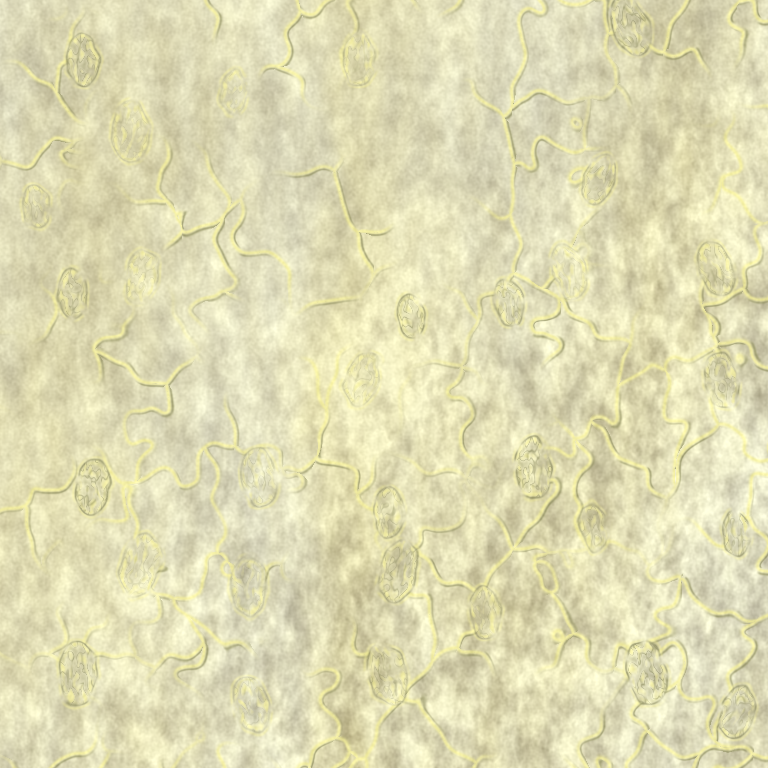
Reproduce this texture procedurally as a WebGL 1 fragment shader.

```glsl
precision highp float;
// Leaf epidermis under a microscope: mottled tissue, wavy cell walls and stomata.
uniform vec2 u_resolution;

// Colours
const vec3 SHADE = vec3(0.785, 0.765, 0.635);
const vec3 LIGHT = vec3(0.950, 0.940, 0.790);
const vec3 OCHRE_TINT = vec3(-0.01, -0.03, -0.12);
const vec3 WALL_LIGHT = vec3(0.97, 0.95, 0.62);
const vec3 WALL_DARK = vec3(0.56, 0.56, 0.38);
// Sizes, in canvas heights
const vec2 CELL_COUNT = vec2(10.5, 8.0);
const float WAVE_FREQ = 21.0;
const float WAVE_SIZE = 0.062;
const float WALL_WIDTH = 0.0027;
const float STOMA_COUNT = 7.0;
const float STOMA_SHARE = 0.62;
const vec2 STOMA_RADII = vec2(0.024, 0.041);
// Contrast
const float MOTTLE = 2.5;
const float FIBRE = 0.085;
const float GRAIN = 0.06;

vec2 hash2(vec2 c) {
  vec3 q = fract(c.xyx * vec3(0.1031, 0.1030, 0.0973));
  q += dot(q, q.yzx + 33.33);
  return fract((q.xx + q.yz) * q.zy);
}

float gradientAt(vec2 corner, vec2 offset) {
  return dot(hash2(corner) * 2.0 - 1.0, offset);
}

float noise(vec2 p) {
  vec2 i = floor(p), f = p - i;
  vec2 u = f * f * f * (f * (f * 6.0 - 15.0) + 10.0);
  vec2 e = vec2(1.0, 0.0);
  return mix(mix(gradientAt(i, f), gradientAt(i + e, f - e), u.x),
             mix(gradientAt(i + e.yx, f - e.yx), gradientAt(i + 1.0, f - 1.0), u.x), u.y);
}

float fbm(vec2 p) {
  float sum = 0.0, amp = 0.5;
  for (int i = 0; i < 4; i++) {
    sum += amp * noise(p);
    p = mat2(1.6, 1.2, -1.2, 1.6) * p + 7.3;
    amp *= 0.6;
  }
  return sum;
}

// Soft line of half width w, never thinner than a pixel
float line(float d, float w) {
  w = max(w, 0.7 / u_resolution.y);
  return exp(-d * d / (w * w));
}

float ellipseDistance(vec2 p, vec2 r) {
  float k = length(p / r);
  return k * (k - 1.0) / max(length(p / (r * r)), 0.001);
}

// Distance to the borders of a warped Voronoi pattern, in cell units
float wallField(vec2 p) {
  p += WAVE_SIZE * vec2(noise(p * WAVE_FREQ), noise(p * WAVE_FREQ + 41.7));
  p *= CELL_COUNT;
  vec2 cell = floor(p), f = p - cell, nearest = vec2(8.0);
  for (int j = -1; j <= 1; j++) for (int i = -1; i <= 1; i++) {
    vec2 o = vec2(float(i), float(j));
    vec2 r = o + hash2(cell + o + 90.0) - f;
    if (dot(r, r) < dot(nearest, nearest)) nearest = r;
  }
  float d = 8.0;
  for (int j = -2; j <= 2; j++) for (int i = -2; i <= 2; i++) {
    vec2 o = vec2(float(i), float(j));
    vec2 r = o + hash2(cell + o + 90.0) - f, gap = r - nearest;
    if (dot(gap, gap) > 0.0001) d = min(d, dot(0.5 * (r + nearest), normalize(gap)));
  }
  return d;
}

// x: bright rims, y: dark outlines, z: covered area
vec3 stomata(vec2 p) {
  vec3 marks = vec3(0.0);
  vec2 cell = floor(p * STOMA_COUNT);
  for (int j = -1; j <= 1; j++) for (int i = -1; i <= 1; i++) {
    vec2 id = cell + vec2(float(i), float(j));
    vec2 place = hash2(id + 17.0), kind = hash2(id + 53.0);
    if (kind.x > STOMA_SHARE) continue;
    vec2 q = p - (id + 0.1 + 0.8 * place) / STOMA_COUNT;
    float tilt = (kind.y - 0.5) * 0.7;
    q = mat2(cos(tilt), -sin(tilt), sin(tilt), cos(tilt)) * q;
    q += 0.006 * noise(p * 45.0);
    vec2 radii = STOMA_RADII * mix(0.7, 1.05, place.y);
    float rim = ellipseDistance(q, radii);
    float slit = ellipseDistance(q, radii * vec2(0.32, 0.62));
    float inside = 1.0 - smoothstep(-0.003, 0.002, rim);
    float focus = mix(0.2, 1.0, place.x);
    float folds = noise(q * vec2(150.0, 80.0) + id * 9.0);
    float broken = smoothstep(-0.35, 0.15, noise(p * 60.0));
    marks.x += (line(rim + 0.004, 0.0025) + line(rim - 0.003, 0.002)) * 0.65 * broken;
    marks.x += inside * max(folds, 0.0) * 2.0;
    marks.y += focus * (line(rim, 0.0014) * broken + 0.6 * line(slit, 0.0016) * smoothstep(-0.2, 0.2, folds));
    marks.y += focus * inside * (0.7 * line(folds, 0.06) * broken + max(-folds, 0.0));
    marks.z = max(marks.z, inside);
  }
  return marks;
}

void main() {
  vec2 p = gl_FragCoord.xy / u_resolution.y;

  // Blurred tissue: broad clouds and smaller blotches, busier at the lower right
  float busy = smoothstep(-0.5, 0.6, p.x - p.y);
  float tone = 0.59 + MOTTLE * 0.55 * fbm(p * vec2(5.0, 3.0) + 3.0);
  tone += MOTTLE * mix(0.6, 1.1, busy) * fbm(p * vec2(30.0, 20.0));
  vec3 color = mix(SHADE, LIGHT, clamp(tone, -0.25, 1.15));

  // Ochre veins running upwards, and cooler tissue between them
  float vein = line(p.x - 0.47 + 0.12 * noise(p * 3.0), 0.06) * 0.45;
  vein += 0.9 * noise(p * vec2(4.0, 1.5) + 11.0) + 0.3 * noise(p * vec2(35.0, 12.0));
  color += OCHRE_TINT * clamp(vein, -0.35, 0.8);

  // Wavy walls, lit on one side and shaded on the other
  vec2 e = vec2(0.0006, 0.0);
  float field = wallField(p);
  vec2 slope = vec2(wallField(p + e), wallField(p + e.yx)) - field;
  float steep = max(length(slope) / e.x, 4.0);
  float d = field / steep;
  float side = smoothstep(-0.2, 0.5, dot(slope / (steep * e.x), vec2(0.8, -0.6)));
  float shown = smoothstep(-0.14, 0.14, noise(p * 6.5 + 5.0) + 0.18 * (p.x - p.y) + 0.03);
  float crisp = smoothstep(-0.3, 0.2, noise(p * 9.0 + 23.0));
  vec3 stoma = stomata(p);
  shown *= 1.0 - stoma.z;
  color = mix(color, WALL_LIGHT, 0.8 * shown * line(d, WALL_WIDTH));
  color = mix(color, WALL_DARK, 0.65 * shown * crisp * side * line(d - 0.0038, 0.0016));

  // Stomata
  color = mix(color, WALL_LIGHT, 0.7 * clamp(stoma.x, 0.0, 1.0));
  color = mix(color, WALL_DARK, 0.65 * clamp(stoma.y, 0.0, 1.0));

  // Fine upright wrinkles and grain
  color += FIBRE * mix(0.6, 1.2, busy) * noise(p * vec2(110.0, 65.0));
  color += GRAIN * noise(p * 230.0);
  gl_FragColor = vec4(clamp(color, 0.0, 1.0), 1.0);
}
```
